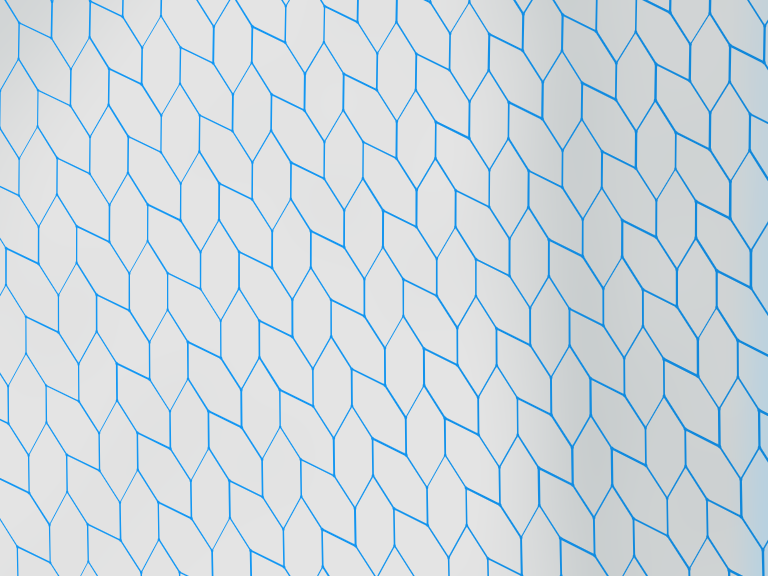
A Shadertoy shader for this pattern:

```glsl
// Sheared lattice of elongated hexagons: thin blue lines on a pale wall.
// Each lattice cell owns six edges, drawn as segment distances and blended
// softly at the joints, under a gentle warp and uneven lighting.

#define STEP_A vec2(0.0354, -0.1198)    // lattice step down
#define STEP_B vec2(0.1257, 0.0352)     // lattice step across
#define ANCHOR vec2(0.0335, 0.0151)     // one lattice node, from the centre
#define WARP vec2(0.0200, -0.0200)      // lens-like bend of the grid
#define LINE_HALF 0.00135               // mean half width of a line
#define JOINT_BLEND 0.0022              // rounding where lines meet
#define WALL_LIGHT vec3(0.893, 0.893, 0.893)
#define WALL_SHADE vec3(0.798, 0.815, 0.818)
#define LINE_BLUE vec3(0.07, 0.56, 0.90)
#define EDGE_TINT vec3(0.70, 0.82, 0.89)

float hash(vec2 p) {
    p = fract(p * vec2(0.1031, 0.1173));
    p += dot(p, p.yx + 33.33);
    return fract((p.x + p.y) * p.x * 17.3);
}

float segment(vec2 p, vec2 a, vec2 b) {
    vec2 pa = p - a, ba = b - a;
    return length(pa - ba * clamp(dot(pa, ba) / dot(ba, ba), 0.0, 1.0));
}

float softMin(float a, float b) {
    float h = max(JOINT_BLEND - abs(a - b), 0.0) / JOINT_BLEND;
    return min(a, b) - 0.25 * h * h * JOINT_BLEND;
}

// Signed distance to the line network
float lattice(vec2 p, float halfWidth) {
    vec2 upper = vec2(0.0, 0.0);
    vec2 lower = vec2(0.0, -0.0635);
    vec2 corner = vec2(0.0580, -0.0287);
    vec2 top = vec2(0.0580, 0.0356);

    vec2 starts[6] = vec2[6](upper, upper, corner, lower, lower, corner);
    vec2 ends[6] = vec2[6](lower, corner, top, upper + STEP_A,
                           top + STEP_A - STEP_B, top + STEP_A);
    float weights[6] = float[6](1.08, 1.15, 1.08, 1.0, 0.72, 1.0);

    vec2 base = floor(inverse(mat2(STEP_B, STEP_A)) * p);
    float d = 1.0;
    for (int j = -1; j <= 1; j++) {
        for (int i = -1; i <= 1; i++) {
            vec2 id = base + vec2(i, j);
            vec2 q = p - id.x * STEP_B - id.y * STEP_A;
            for (int k = 0; k < 6; k++) {
                float wear = 0.82 + 0.36 * hash(id + 50.0 + 7.0 * float(k));
                float edge = segment(q, starts[k], ends[k]);
                d = softMin(d, edge - halfWidth * weights[k] * wear);
            }
        }
    }
    return d;
}

// Slow, smooth mottling from layered sines
float mottle(vec2 p) {
    float sum = sin(p.x * 7.0 + 2.0 * sin(p.y * 5.0));
    sum += 0.6 * sin(p.y * 13.0 + 1.7 * sin(p.x * 9.0 + 1.0));
    sum += 0.3 * sin(p.x * 23.0 - p.y * 19.0);
    return sum / 1.9;
}

vec3 wall(vec2 uv, vec2 p) {
    // Shade on the right, a faint darker fold, and a dim upper left corner
    float shade = 0.85 * smoothstep(0.58, 0.77, uv.x + 0.05 * (uv.y - 0.5));
    float fold = (uv.x - 0.76 - 0.03 * (0.5 - uv.y)) / 0.055;
    shade += 0.22 * exp(-fold * fold);
    shade += 0.7 * smoothstep(0.28, 0.0, uv.x + 0.55 * (1.0 - uv.y));
    shade += 0.10 * mottle(p);
    vec3 color = mix(WALL_LIGHT, WALL_SHADE, clamp(shade, 0.0, 1.15));

    // Cool reflected light along the right border
    float tint = smoothstep(0.94, 1.01, uv.x) * (0.9 - 0.5 * uv.y);
    return mix(color, EDGE_TINT, tint);
}

void mainImage(out vec4 fragColor, in vec2 fragCoord) {
    vec2 uv = fragCoord / iResolution.xy;
    vec2 p = (fragCoord - 0.5 * iResolution.xy) / iResolution.y;
    float pixel = 1.0 / iResolution.y;

    // Bend the plane, then measure the lines, heavier toward the right
    vec2 q = p - ANCHOR;
    q -= WARP * dot(q, q);
    float halfWidth = LINE_HALF * (mix(0.82, 1.25, uv.x) + 0.08 * mottle(p * 3.0));
    float d = lattice(q, halfWidth);
    float coverage = clamp(0.5 - d / pixel, 0.0, 1.0);

    vec3 ink = LINE_BLUE * mix(1.06, 0.95, smoothstep(0.3, 1.0, uv.x));
    fragColor = vec4(mix(wall(uv, p), ink, coverage), 1.0);
}
```
